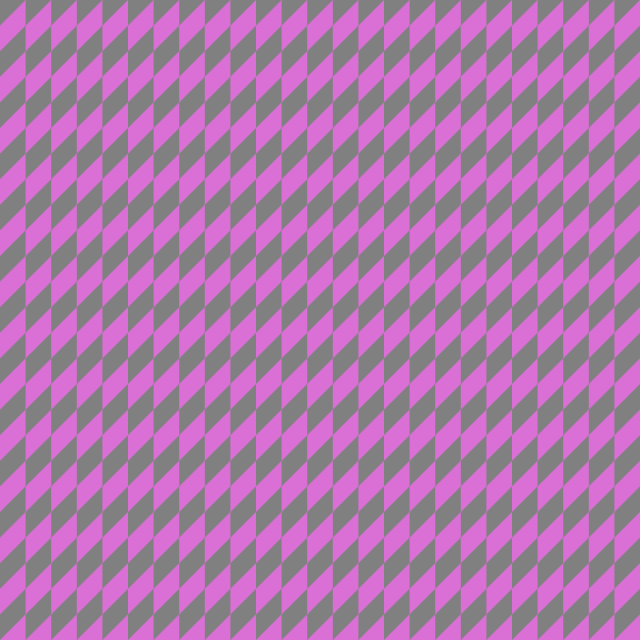
Reproduce this pattern procedurally as a three.js fragment shader.

```glsl
varying vec2 vUv;

const float COLUMNS = 25.0;
const vec3 GRAY = vec3(0.502, 0.502, 0.502);
const vec3 ORCHID = vec3(0.855, 0.439, 0.839);

// Smoothed square wave: +1 on (0, 1), -1 on (1, 2), period 2
float squareWave(float t, float edgeWidth) {
  float signedDistance = 0.5 - abs(mod(t + 0.5, 2.0) - 1.0);
  return clamp(2.0 * signedDistance / edgeWidth, -1.0, 1.0);
}

// Sheared checker: diagonal bands whose sign flips in every other column
float parallelograms(vec2 cell) {
  float diagonal = cell.x - cell.y;
  float bands = squareWave(diagonal, fwidth(diagonal));
  float columns = squareWave(cell.x, fwidth(cell.x));
  return 0.5 + 0.5 * bands * columns;
}

void main() {
  float coverage = parallelograms(vUv * COLUMNS);
  gl_FragColor = vec4(mix(GRAY, ORCHID, coverage), 1.0);
}
```
